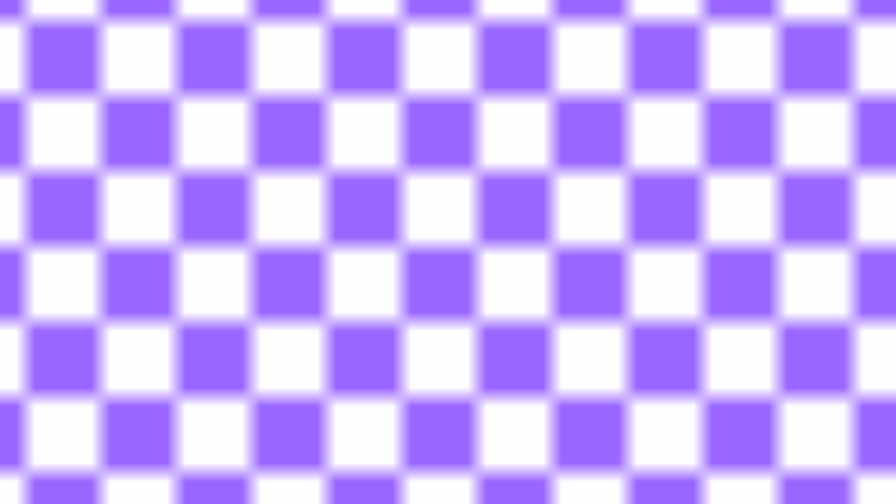
Reproduce this pattern procedurally as a Shadertoy shader.

```glsl
#define CELL 0.1493
#define ORIGIN vec2(0.0509, 0.0630)
#define EDGE_BLUR 0.25
#define WHITE vec3(1.0, 0.995, 1.0)
#define VIOLET vec3(0.60, 0.40, 1.0)

// Square wave per axis, +1 on even cells and -1 on odd, with linear ramps
vec2 softSquareWave(vec2 p) {
    vec2 signedEdgeDistance = abs(mod(p - 0.5, 2.0) - 1.0) - 0.5;
    return clamp(signedEdgeDistance * 2.0 / EDGE_BLUR, -1.0, 1.0);
}

void mainImage(out vec4 fragColor, in vec2 fragCoord) {
    // Cell coordinates, in units of canvas height
    vec2 cellPos = (fragCoord / iResolution.y - ORIGIN) / CELL;

    // The product of both waves alternates the squares
    vec2 wave = softSquareWave(cellPos);
    float whiteness = 0.5 + 0.5 * wave.x * wave.y;

    fragColor = vec4(mix(VIOLET, WHITE, whiteness), 1.0);
}
```
